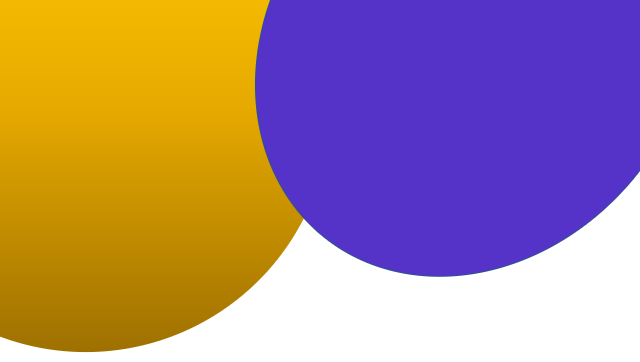
Write a Shadertoy shader that draws this background.

```glsl
// Draws a shaded gold disc behind a tilted, thinly outlined violet ellipse on white.

float circleDistance(vec2 p, float radius) {
    return length(p) - radius;
}

// First-order distance to an ellipse, accurate near its edge
float ellipseDistance(vec2 p, vec2 radii) {
    float k = length(p / radii);
    float slope = length(p / (radii * radii));
    return k * (k - 1.0) / max(slope, 1e-4);
}

vec2 rotateInto(vec2 p, float angle) {
    float c = cos(angle), s = sin(angle);
    return vec2(c * p.x + s * p.y, c * p.y - s * p.x);
}

// Coverage of the inside of a shape, one pixel soft
float coverage(float d, float pixel) {
    return clamp(0.5 - d / pixel, 0.0, 1.0);
}

// Vertical shading in two linear spans that meet at the disc's middle
vec3 goldShade(float y) {
    vec3 middle = vec3(0.902, 0.665, 0.0);
    vec3 lower = mix(vec3(0.62, 0.44, 0.0), middle, clamp((y - 0.027) / 0.676, 0.0, 1.0));
    return mix(lower, vec3(0.955, 0.727, 0.0), clamp((y - 0.703) / 0.297, 0.0, 1.0));
}

void mainImage(out vec4 fragColor, in vec2 fragCoord) {
    // Canvas height is one unit
    vec2 p = fragCoord / iResolution.y;
    float pixel = 1.0 / iResolution.y;
    vec3 color = vec3(1.0);

    // Gold disc
    float disc = circleDistance(p - vec2(0.2368, 0.7034), 0.676);
    color = mix(color, goldShade(p.y), coverage(disc, pixel));

    // Violet ellipse: outline first, then the fill inside it
    vec2 local = rotateInto(p - vec2(1.3163, 0.8722), 0.902);
    float ellipse = ellipseDistance(local, vec2(0.6747, 0.5669));
    color = mix(color, vec3(0.18, 0.32, 0.56), coverage(ellipse - 0.0014, pixel));
    color = mix(color, vec3(0.333, 0.2, 0.787), coverage(ellipse + 0.0014, pixel));

    fragColor = vec4(color, 1.0);
}
```
